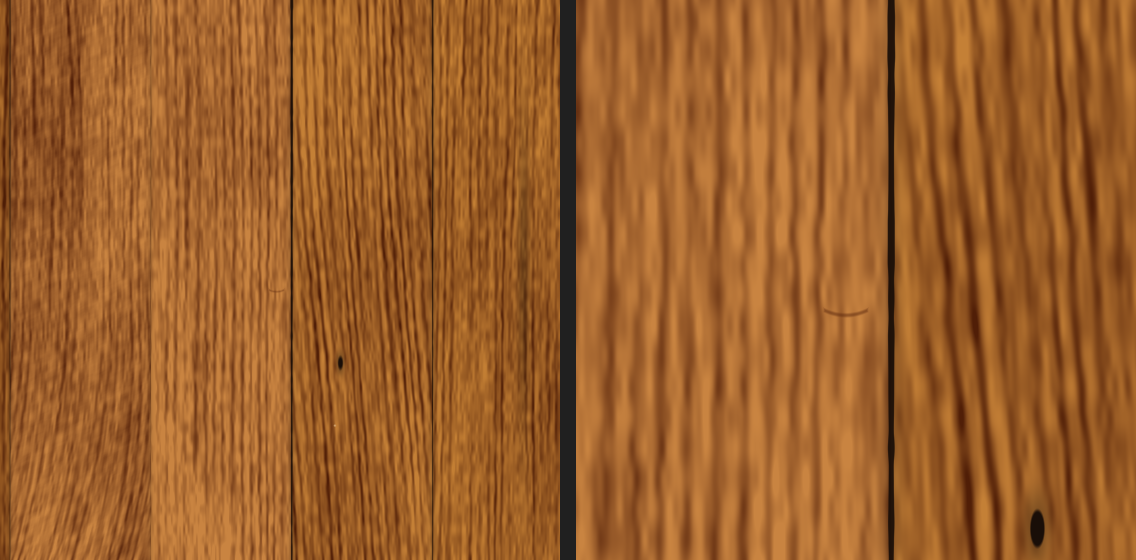
Left: the whole. Right: its middle third, enlarged.
This texture is drawn by a Shadertoy shader. Its source:

```glsl
const float PLANK_WIDTH = 0.2515;
const float FIRST_SEAM = 0.018;
const float TAU = 6.2831853;

const vec3 DARK_GRAIN = vec3(0.36, 0.155, 0.05);
const vec3 LIGHT_WOOD = vec3(0.75, 0.485, 0.235);
const vec3 GAP_COLOR = vec3(0.10, 0.055, 0.03);
const vec3 SPECK_COLOR = vec3(0.88, 0.72, 0.52);

// One component per plank, left to right
const vec4 GRAIN_DEPTH = vec4(0.42, 0.50, 0.66, 0.58);
const vec4 GRAIN_LEAN = vec4(0.0, 0.01, 0.045, -0.015);
const vec4 PLANK_TONE = vec4(-0.05, 0.08, -0.02, -0.03);
const vec4 PLANK_YELLOW = vec4(0.0, 0.0, 0.8, 1.0);
const vec4 SEAM_WIDTH = vec4(0.0028, 0.0016, 0.0046, 0.0030);
const vec4 SEAM_DARKNESS = vec4(0.60, 0.42, 0.95, 0.85);

float hash(vec2 p) {
    vec3 q = fract(p.xyx * 0.1031);
    q += dot(q, q.yzx + 33.33);
    return fract((q.x + q.y) * q.z);
}

float noise(vec2 p) {
    vec2 cell = floor(p);
    vec2 f = fract(p);
    f = f * f * (3.0 - 2.0 * f);
    float low = mix(hash(cell), hash(cell + vec2(1.0, 0.0)), f.x);
    float high = mix(hash(cell + vec2(0.0, 1.0)), hash(cell + vec2(1.0)), f.x);
    return mix(low, high, f.y);
}

float fbm(vec2 p) {
    float sum = 0.0;
    float amplitude = 0.5;
    for (int i = 0; i < 4; i++) {
        sum += amplitude * noise(p);
        p = p * 2.03 + 17.3;
        amplitude *= 0.5;
    }
    return sum / 0.9375;
}

// Soft-edged coverage of a shape from its signed distance
float coverage(float distanceToEdge, float blur) {
    return 1.0 - smoothstep(-blur, blur, distanceToEdge);
}

float ellipse(vec2 p, vec2 radius) {
    return (length(p / radius) - 1.0) * min(radius.x, radius.y);
}

// Long growth lines, uneven in spacing and strength
float growthLines(vec2 p, vec2 seed) {
    float warp = 0.030 * noise(p * vec2(7.0, 1.4) + seed)
               + 0.010 * noise(p * vec2(30.0, 2.6) + seed)
               + 0.0025 * noise(p * vec2(60.0, 40.0) + seed);
    float s = (p.x + warp) * 66.0;
    float ridge = 0.5 + 0.5 * cos(TAU * s);
    float strength = smoothstep(0.0, 0.8, noise(vec2(s * 0.8, p.y * 3.2) + seed));
    return ridge * ridge * strength;
}

// Short fibres stretched along the plank, centred on zero
float fibres(vec2 p, vec2 seed) {
    float fine = noise(p * vec2(270.0, 55.0) + seed);
    float coarse = noise(p * vec2(130.0, 14.0) + seed);
    return 0.46 * (fine - 0.5) + 0.30 * (coarse - 0.5);
}

// Faint slanting flecks of a quarter-sawn board
float rayFlecks(vec2 p) {
    vec2 q = vec2(p.x + 0.5 * p.y, p.y - 0.5 * p.x);
    return fbm(q * vec2(24.0, 90.0)) - 0.5;
}

// Broad bands along the board and a darker left and right border
float broadTone(vec2 uv, vec2 seed) {
    float bands = 0.55 * (fbm(uv * vec2(9.0, 1.3) + seed) - 0.5);
    float patches = 0.24 * (noise(uv * vec2(5.0, 4.0) + seed) - 0.5);
    float border = 0.10 * smoothstep(0.35, 0.5, abs(uv.x - 0.5));
    return bands + patches - border;
}

vec3 plankColor(vec2 uv, float id) {
    int k = int(mod(id, 4.0));
    float quarterSawn = k == 0 ? 1.0 : 0.0;
    vec2 seed = vec2(37.0, 61.0) * (id + 2.0);
    float bend = max(0.42 - uv.y, 0.0);
    vec2 p = uv;
    p.x += GRAIN_LEAN[k] * uv.y + quarterSawn * 0.32 * bend * bend;

    float tone = 0.84 + PLANK_TONE[k] + broadTone(uv, seed);
    tone -= GRAIN_DEPTH[k] * growthLines(p, seed);
    tone += fibres(p, seed);
    tone += 0.22 * quarterSawn * rayFlecks(uv);

    vec3 color = mix(DARK_GRAIN, LIGHT_WOOD, clamp(tone, -0.1, 1.1));
    return color * mix(vec3(1.0), vec3(0.97, 0.96, 0.80), PLANK_YELLOW[k]);
}

float seamMask(vec2 uv, float seamId, float pixel) {
    int k = int(mod(seamId, 4.0));
    float offset = abs(uv.x - FIRST_SEAM - seamId * PLANK_WIDTH);
    float wear = mix(0.6, 1.1, uv.y) * mix(0.85, 1.15, noise(vec2(seamId, uv.y * 90.0)));
    float gap = coverage(offset - 0.5 * SEAM_WIDTH[k] * wear, pixel);
    return SEAM_DARKNESS[k] * max(gap, 0.35 * exp(-offset / 0.004));
}

void mainImage(out vec4 fragColor, in vec2 fragCoord) {
    vec2 uv = fragCoord / iResolution.xy;
    float pixel = 1.0 / min(iResolution.x, iResolution.y);
    float across = (uv.x - FIRST_SEAM) / PLANK_WIDTH;
    vec3 color = plankColor(uv, floor(across));
    color = mix(color, GAP_COLOR, seamMask(uv, floor(across + 0.5), pixel));

    // Broad dark streak, wormhole, pale speck and faint scratch
    vec2 streak = (uv - vec2(0.935, 0.52)) / vec2(0.010, 0.26);
    color *= 1.0 - 0.28 * exp(-dot(streak, streak));
    vec2 hole = uv - vec2(0.608, 0.352);
    color *= 1.0 - 0.3 * coverage(ellipse(hole, vec2(0.007, 0.020)), 0.005);
    color = mix(color, GAP_COLOR, coverage(ellipse(hole, vec2(0.0042, 0.011)), pixel));
    color = mix(color, SPECK_COLOR, 0.8 * coverage(length(uv - vec2(0.598, 0.240)) - 0.0016, pixel));
    vec2 scratch = uv - vec2(0.494, 0.479);
    float arc = abs(scratch.y - 18.0 * scratch.x * scratch.x) - 0.001;
    color = mix(color, DARK_GRAIN, 0.5 * coverage(max(arc, abs(scratch.x) - 0.013), 1.5 * pixel));
    fragColor = vec4(color, 1.0);
}
```
